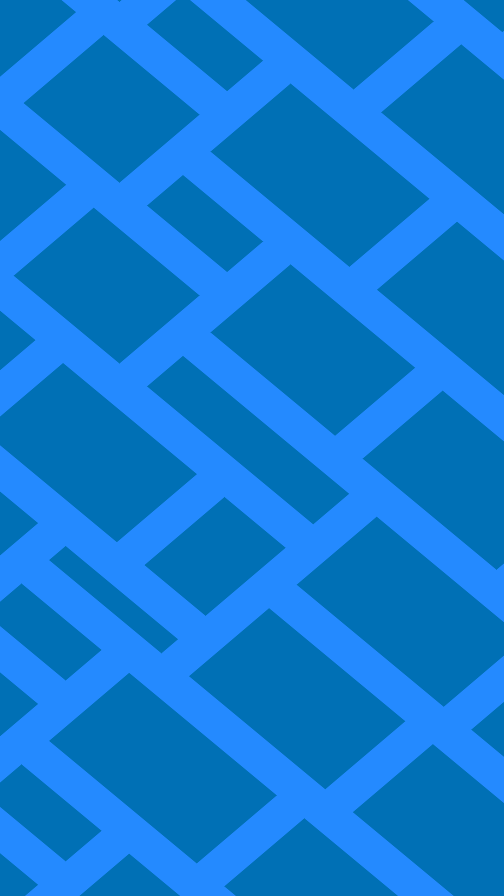
Give the GLSL for this pattern, as a Shadertoy shader.

```glsl
// Slanted blue blocks parted by bright bands of equal width.
// Two sets of rows, offset against each other, meet along a stepped fault;
// small filler blocks close the steps, and each block is an inset box.

float hash(float n) {
    return fract(sin(n * 127.1 + 3.7) * 43758.5453);
}

// Position along the rows where left row k ends; the stair restarts once
float faultEdge(float k) {
    return k + 1.7 + 0.8 * step(2.0, k) - 2.3 * step(3.0, k);
}

// Near and far wall around distance s from the fault
vec2 blockSpan(float s, float firstLength) {
    if (s < firstLength) return vec2(0.0, firstLength);
    float start = firstLength + 1.5 * floor((s - firstLength) / 1.5);
    return vec2(start, start + 1.5);
}

// Distance to the closest wall of the block that holds q
float wallDistance(vec2 q) {
    float leftRow = floor(q.y + 0.41);
    float rightRow = floor(q.y);
    float leftEnd = faultEdge(leftRow);
    float rightStart = max(faultEdge(rightRow), faultEdge(rightRow + 1.0));
    vec2 rowLeft = vec2(leftRow - 0.41, leftRow + 0.59);
    vec2 rowRight = vec2(rightRow, rightRow + 1.0);
    vec2 along, across;

    if (q.x < leftEnd) {
        // Blocks left of the fault, counted backwards from it
        vec2 span = blockSpan(leftEnd - q.x, 0.55 + 0.7 * hash(leftRow));
        along = leftEnd - span.yx;
        across = rowLeft;
    } else if (q.x > rightStart) {
        // Blocks right of the fault
        along = rightStart + blockSpan(q.x - rightStart, 1.4 + 0.3 * hash(rightRow + 40.0));
        across = rowRight;
    } else {
        // Filler in the step, where both rows overlap
        along = vec2(leftEnd, rightStart);
        across = vec2(max(rowLeft.x, rowRight.x), min(rowLeft.y, rowRight.y));
    }
    vec2 low = q - vec2(along.x, across.x);
    vec2 high = vec2(along.y, across.y) - q;
    return min(min(low.x, low.y), min(high.x, high.y));
}

void mainImage(out vec4 fragColor, in vec2 fragCoord) {
    // Canvas units measured from the top left, about five rows high
    vec2 p = vec2(fragCoord.x, iResolution.y - fragCoord.y) * 4.955 / iResolution.y;

    // Skewed axes: x runs along the rows, y steps across them
    vec2 q = vec2(0.85 * p.x + p.y, p.y - 0.83 * p.x);

    float edge = 0.65 * 4.955 / iResolution.y;
    float block = smoothstep(-edge, edge, wallDistance(q) - 0.128);

    vec3 bandBlue = vec3(0.14, 0.54, 1.0);
    vec3 blockBlue = vec3(0.0, 0.44, 0.71);
    fragColor = vec4(mix(bandBlue, blockBlue, block), 1.0);
}
```
